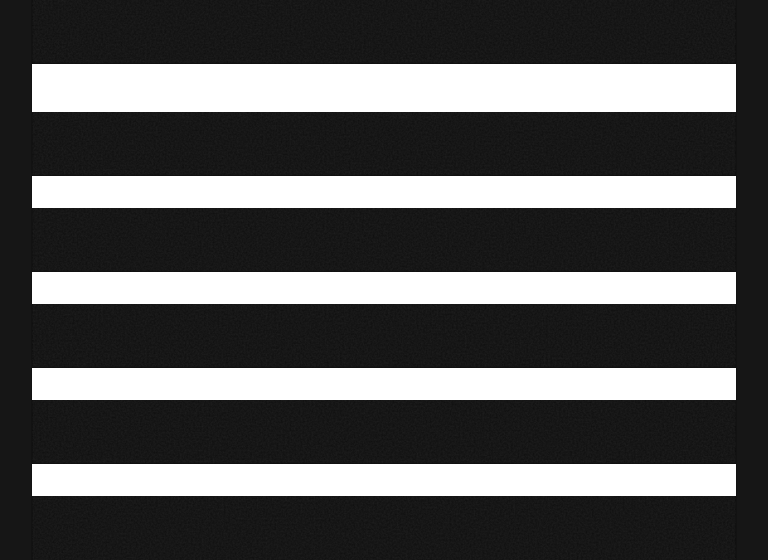
Give the GLSL for this pattern, as a Shadertoy shader.

```glsl
// Five white horizontal bars on a near-black grained panel with plain side margins.
// The canvas is a 48 x 35 grid measured from the top left; bars repeat every 6 rows,
// the first one is taller, and fine gradient noise gives the panel its grain.

vec2 latticeGradient(vec2 cell) {
    vec3 p = fract(cell.xyx * vec3(0.1031, 0.1030, 0.0973));
    p += dot(p, p.yzx + 33.33);
    float angle = 6.2832 * fract((p.x + p.y) * p.z);
    return vec2(cos(angle), sin(angle));
}

float gradientNoise(vec2 p) {
    vec2 cell = floor(p), f = fract(p);
    vec2 fade = f * f * f * (f * (f * 6.0 - 15.0) + 10.0);
    float a = dot(latticeGradient(cell), f);
    float b = dot(latticeGradient(cell + vec2(1, 0)), f - vec2(1, 0));
    float c = dot(latticeGradient(cell + vec2(0, 1)), f - vec2(0, 1));
    float d = dot(latticeGradient(cell + vec2(1, 1)), f - vec2(1, 1));
    return mix(mix(a, b, fade.x), mix(c, d, fade.x), fade.y);
}

float boxDistance(vec2 p, vec2 halfSize) {
    vec2 q = abs(p) - halfSize;
    return length(max(q, 0.0)) + min(max(q.x, q.y), 0.0);
}

// Share of a pixel that lies inside a shape
float coverage(float dist, float pixel) {
    return clamp(0.5 - dist / pixel, 0.0, 1.0);
}

void mainImage(out vec4 fragColor, in vec2 fragCoord) {
    vec2 p = fragCoord / iResolution.xy * vec2(48.0, 35.0);
    p.y = 35.0 - p.y;
    float pixel = 35.0 / iResolution.y;

    // Grained panel between the flat margins
    float sideDistance = abs(p.x - 24.0) - 22.0;
    float grain = 0.028 * gradientNoise(p * 7.3) + 0.022 * gradientNoise(p * 12.7 + 41.0);
    float shade = 0.088 + grain * coverage(sideDistance, pixel);

    // Faint dark seams along the panel sides
    shade -= 0.025 * coverage(abs(sideDistance) - 0.04, pixel);

    // Nearest bar; the first extends one row higher
    float bar = clamp(round(p.y / 6.0), 1.0, 5.0);
    float extra = bar < 1.5 ? 0.5 : 0.0;
    vec2 local = p - vec2(24.0, 6.0 * bar - extra);
    vec2 halfSize = vec2(22.0, 1.0 + extra);

    // Thin shadow above the bar, then the bar itself
    float shadow = coverage(boxDistance(local + vec2(0.0, 0.08), halfSize), pixel);
    shade = mix(shade, 0.05, 0.6 * shadow);
    shade = mix(shade, 1.0, coverage(boxDistance(local, halfSize), pixel));

    fragColor = vec4(vec3(shade), 1.0);
}
```
